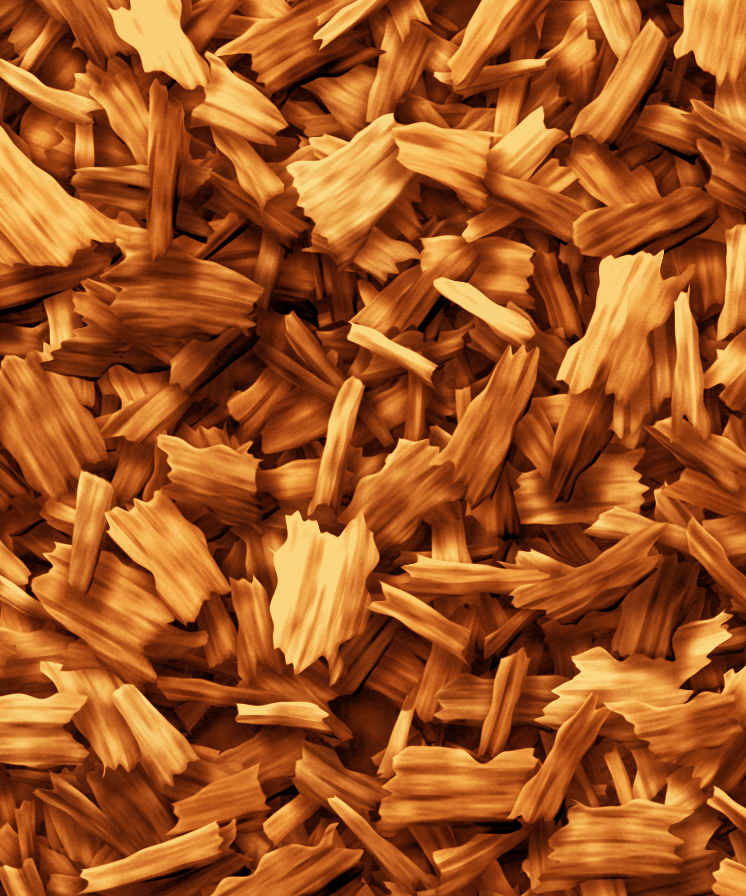
Write a Shadertoy shader that draws this texture.

```glsl
const int LAYERS = 12;
const float SMALL_CELL = 0.085;     // grid pitch of the deepest layer
const float LARGE_CELL = 0.150;     // grid pitch of the top layer
const float CHIP_CHANCE = 0.80;
const float JITTER = 0.76;
const float SHADOW_DEPTH = 0.52;
const float FIBRE_CONTRAST = 0.46;
const float CRACK_DEPTH = 0.24;
const float FACET_DROP = 0.24;
const float FILM_GRAIN = 0.05;
const vec2 LIGHT = vec2(-0.50, 0.866);
const vec3 PALETTE[6] = vec3[6](
    vec3(0.18, 0.04, 0.01), vec3(0.38, 0.13, 0.03), vec3(0.60, 0.24, 0.06),
    vec3(0.80, 0.41, 0.14), vec3(0.94, 0.64, 0.27), vec3(0.98, 0.82, 0.47));

float hash(vec2 p) {
    return fract(sin(dot(p, vec2(127.1, 311.7))) * 43758.5453);
}

float noise(vec2 p) {
    vec2 i = floor(p), f = fract(p);
    f = f * f * (3.0 - 2.0 * f);
    return mix(mix(hash(i), hash(i + vec2(1, 0)), f.x),
               mix(hash(i + vec2(0, 1)), hash(i + vec2(1, 1)), f.x), f.y);
}

// Dark to bright wood colours, tone in 0..1
vec3 woodColor(float tone) {
    float t = clamp(tone, 0.0, 1.0) * 5.0;
    int i = min(int(t), 4);
    vec3 color = mix(PALETTE[i], PALETTE[i + 1], t - float(i));
    return color * smoothstep(-0.10, 0.10, tone);
}

// Tapered slab with splintered ends; fibres run along x
float chipDistance(vec2 q, vec2 size, float seed) {
    float endSeed = seed + 7.0 * sign(q.x);
    float splinter = 0.40 * (noise(vec2(q.y * 45.0, endSeed)) - 0.5)
                   + 0.22 * (noise(vec2(q.y * 140.0, endSeed + 3.0)) - 0.5);
    float slant = (hash(vec2(endSeed, 2.0)) - 0.5) * 1.2;
    float ends = abs(q.x) - size.x * (0.92 + splinter) - slant * q.y;
    float taper = 0.55 * hash(vec2(seed, 5.0)) * q.x / size.x;
    float ragged = 0.5 * (noise(vec2(q.x * 38.0, seed + 11.0 * sign(q.y))) - 0.5);
    float sides = abs(q.y) - size.y * (1.0 - taper + ragged);
    return max(ends / 1.4, sides);
}

// Face brightness: tilt, side facet, fibres, cracks and lit edges
float chipTone(vec2 q, vec2 size, float d, vec2 light, float seed) {
    float tone = mix(0.46, 0.98, hash(vec2(seed, 21.0)));
    vec2 across = q / size;
    tone += 0.10 * dot(across, light);

    float split = mix(0.0, 1.2, hash(vec2(seed, 22.0)));
    float ridge = across.y * sign(light.y) + split
                + 0.3 * (noise(vec2(q.x * 30.0, seed)) - 0.5);
    tone -= (0.06 + FACET_DROP * abs(light.y)) * smoothstep(0.06, -0.06, ridge);

    float fibre = 0.6 * noise(vec2(q.x * 13.0, q.y * 140.0) + seed)
                + 0.4 * noise(vec2(q.x * 45.0, q.y * 300.0) + seed);
    tone += FIBRE_CONTRAST * (fibre - 0.5);
    tone += 0.20 * (noise(q * 48.0 + seed) - 0.5);
    float crack = noise(vec2(q.x * 9.0, q.y * 105.0) + seed * 1.7);
    tone -= CRACK_DEPTH * smoothstep(0.34, 0.14, crack);

    float edge = smoothstep(-0.007, -0.001, d);
    return tone + 0.18 * edge * dot(normalize(across + 0.001), light);
}

void mainImage(out vec4 fragColor, in vec2 fragCoord) {
    vec2 p = fragCoord / iResolution.y;
    float blur = 1.1 / iResolution.y;
    float tone = 0.12 + 0.15 * noise(p * 60.0);
    float warmth = 0.0;

    // Chips piled from small and deep to large and high
    for (int layer = 0; layer < LAYERS; layer++) {
        float level = float(layer) / float(LAYERS - 1);
        float cell = mix(SMALL_CELL, LARGE_CELL, level);
        float depthLight = mix(0.62, 1.0, level);
        vec2 g = p / cell + 5.37 * float(layer) * vec2(1.0, 0.73);

        for (int k = 0; k < 9; k++) {
            vec2 id = floor(g) + vec2(k % 3 - 1, k / 3 - 1);
            vec2 key = id + 31.0 * float(layer);
            if (hash(key + 0.5) > CHIP_CHANCE) continue;

            vec2 offset = vec2(hash(key + 1.3), hash(key + 2.7)) - 0.5;
            vec2 q = (g - id - 0.5 - JITTER * offset) * cell;
            if (length(q) > 1.1 * cell) continue;

            float angle = 6.2832 * hash(key + 4.1);
            float c = cos(angle), s = sin(angle);
            mat2 turn = mat2(c, -s, s, c);
            q = turn * q;
            vec2 light = turn * LIGHT;
            float seed = 90.0 * hash(key + 6.9);
            float len = cell * mix(0.36, 0.62, hash(key + 8.2));
            float slim = mix(0.14, 0.62, pow(hash(key + 9.6), 1.4));
            vec2 size = len * vec2(1.0, slim);
            q.y += (hash(key + 3.4) - 0.5) * 2.5 * q.x * q.x;

            // Soft shadow cast on the pile below
            vec2 b = abs(q + light * 0.09 * cell) - size * 0.92;
            float gap = length(max(b, 0.0)) + min(max(b.x, b.y), 0.0);
            tone *= 1.0 - SHADOW_DEPTH * smoothstep(0.15, -0.03, gap / cell);

            float d = chipDistance(q, size, seed);
            float cover = smoothstep(blur, -blur, d);
            if (cover > 0.0) {
                float face = chipTone(q, size, d, light, seed) * depthLight;
                tone = mix(tone, face, cover);
                warmth = mix(warmth, hash(key + 7.7) - 0.5, cover);
            }
        }
    }

    // Gentle falloff, film grain and per-chip tint
    tone *= mix(0.94, 1.07, p.y);
    tone += FILM_GRAIN * (noise(p * 420.0) - 0.5);
    vec3 tint = 1.0 + warmth * vec3(0.0, 0.08, 0.22);
    fragColor = vec4(woodColor(tone) * tint, 1.0);
}
```
